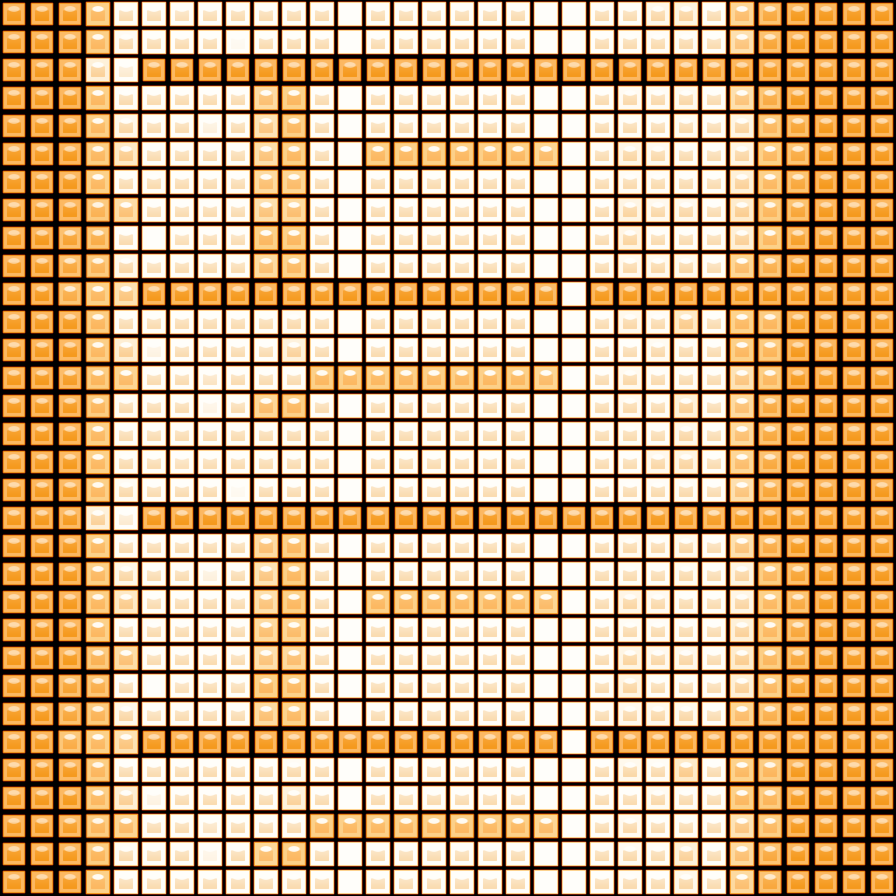
Reproduce this pattern procedurally as a Shadertoy shader.

```glsl
const float GRID = 32.0;
const float PERIOD = 16.0;

const vec3 MAROON = vec3(0.47, 0.09, 0.00);
const vec3 ORANGE = vec3(0.96, 0.60, 0.11);
const vec3 AMBER = vec3(0.99, 0.72, 0.38);
const vec3 PEACH = vec3(0.99, 0.82, 0.54);
const vec3 BEIGE = vec3(0.98, 0.86, 0.69);
const vec3 WHITE = vec3(1.00, 0.995, 0.98);

vec2 hashGradient(vec2 p) {
    float a = 6.2832 * fract(sin(dot(p, vec2(127.1, 311.7))) * 43758.5);
    return vec2(cos(a), sin(a));
}

float gradientNoise(vec2 p) {
    vec2 i = floor(p), f = fract(p);
    vec2 u = f * f * (3.0 - 2.0 * f);
    vec2 e = vec2(1.0, 0.0);
    float low = mix(dot(hashGradient(i), f), dot(hashGradient(i + e.xy), f - e.xy), u.x);
    float high = mix(dot(hashGradient(i + e.yx), f - e.yx), dot(hashGradient(i + e.xx), f - e.xx), u.x);
    return mix(low, high, u.y);
}

float boxDistance(vec2 p, vec2 halfSize, float radius) {
    vec2 q = abs(p) - halfSize + radius;
    return length(max(q, 0.0)) + min(max(q.x, q.y), 0.0) - radius;
}

float fill(float d, float blur) {
    return 1.0 - smoothstep(-blur, blur, d);
}

// 1 for whole-number values between first and last
float span(float v, float first, float last) {
    return step(first - 0.5, v) * step(v, last + 0.5);
}

// Brightness of one tile: 0 is deep orange, 1 is plain white
float tileLevel(float col, float row) {
    float phase = mod(row, PERIOD);
    float band = mod(row, 8.0);
    float grain = gradientNoise(vec2(col, phase) * 0.63 + 4.3);

    // Orange sides with a wavering edge
    float wide = span(phase, 4.0, 8.0);
    float left = smoothstep(1.3, 5.2, col + 1.1 * grain);
    float right = 1.0 - smoothstep(24.0, 28.7 + wide, col + 1.3 * grain);
    float level = 0.86 * left * right;

    // Amber columns, and bright columns between them
    float streak = mix(0.14, 0.46, max(span(phase, 3.0, 9.0), span(phase, 14.0, 14.0)));
    level -= streak * span(col, 9.0, 10.0) * (0.7 + 0.3 * step(9.5, col));
    level -= (0.16 + 0.5 * max(grain, 0.0)) * span(col, 22.0, 24.0);
    level += 0.15 * (span(col, 12.0, 12.0) + span(col, 19.0, 20.0));
    level += 0.25 * grain * (1.0 - span(col, 11.0, 21.0)) * left * right;

    // Short amber bars and long orange bars
    float barStart = phase > 8.0 ? 11.0 : 13.0;
    float amberBar = span(band, 5.0, 5.0) * span(col, barStart, 19.0);
    level = mix(level, 0.36 + 0.14 * step(18.5, col), amberBar);
    float orangeBar = span(band, 2.0, 2.0) * span(col, 5.0, 28.0);
    float gapInBar = span(phase, 10.0, 10.0) * span(col, 20.0, 20.0);
    level = mix(level, 0.04 + 0.2 * max(grain, 0.0), orangeBar * (1.0 - gapInBar));
    return clamp(level, 0.0, 1.0);
}

vec3 shadeTile(vec2 p, float level, float blur) {
    float pale = smoothstep(0.45, 0.70, level);
    float halfSize = mix(0.405, 0.445, smoothstep(0.0, 0.5, level));
    float d = boxDistance(p, vec2(halfSize), 0.05);

    // Dark gap, maroon rim and lit body
    vec3 color = mix(vec3(0.0), MAROON, fill(d - 0.012, blur));
    vec3 body = mix(AMBER, PEACH, smoothstep(0.0, 0.4, level));
    body = mix(body, WHITE, pale);
    vec3 edge = mix(ORANGE, PEACH, pale);
    color = mix(color, edge, fill(d + 0.015, blur));
    color = mix(color, body, fill(d + 0.05, blur));

    // Inset core, deeper toward its base
    float core = boxDistance(p + vec2(0.0, 0.06), vec2(0.25, 0.19), 0.03);
    vec3 coreColor = mix(ORANGE, AMBER, smoothstep(0.05, 0.35, level));
    coreColor = mix(coreColor, BEIGE, pale);
    float depth = mix(1.0, 0.7, smoothstep(-0.25, 0.15, p.y));
    float plain = smoothstep(0.90, 0.97, level);
    color = mix(color, coreColor, fill(core, blur) * depth * (1.0 - plain));

    // Glint near the top
    float glint = length((p - vec2(0.0, 0.18)) / vec2(0.20, 0.10)) - 1.0;
    float strength = mix(0.5, 0.95, smoothstep(0.05, 0.4, level));
    return mix(color, WHITE, fill(glint * 0.1, blur) * strength);
}

void mainImage(out vec4 fragColor, in vec2 fragCoord) {
    vec2 grid = fragCoord / iResolution.xy * GRID;
    vec2 cell = floor(grid);
    float blur = 0.6 * GRID / min(iResolution.x, iResolution.y);
    float level = tileLevel(cell.x, GRID - 1.0 - cell.y);
    fragColor = vec4(shadeTile(fract(grid) - 0.5, level, blur), 1.0);
}
```
